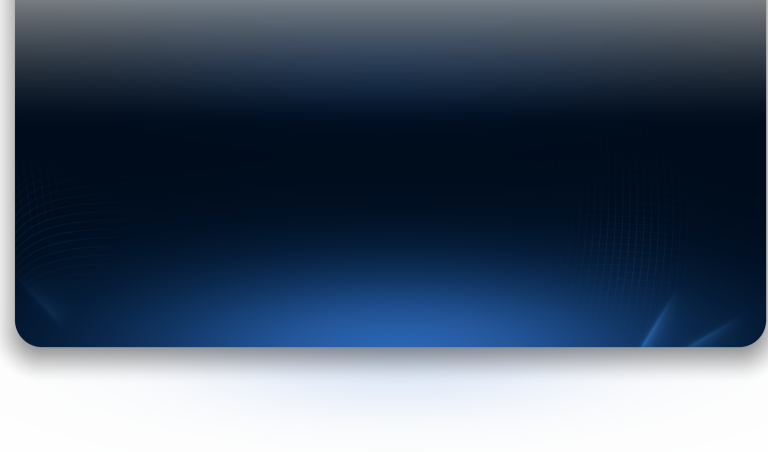
A Shadertoy shader for this background:

```glsl
// A dark navy rounded panel hangs from the top over a white page with a soft shadow.
// Gaussian glows light it from below, a pale veil covers its top, and faint
// curved meshes and tapered light streaks decorate its lower corners.

const float ASPECT = 1.695;
const vec3 NAVY = vec3(0.0, 0.047, 0.108);
const vec3 GLOW_BLUE = vec3(0.17, 0.39, 0.69);
const vec3 LINE_BLUE = vec3(0.22, 0.42, 0.62);

// Signed distance to a box with rounded corners
float roundedBox(vec2 p, vec2 center, vec2 halfSize, float radius) {
    vec2 q = abs(p - center) - halfSize + radius;
    return length(max(q, 0.0)) + min(max(q.x, q.y), 0.0) - radius;
}

// Elliptical Gaussian falloff
float softSpot(vec2 p, vec2 center, vec2 size) {
    vec2 q = (p - center) / size;
    return exp(-dot(q, q));
}

// Thin repeated lines at whole values of a coordinate
float thinLines(float coordinate) {
    float distanceToLine = abs(fract(coordinate - 0.5) - 0.5);
    float width = max(fwidth(coordinate), 0.08);
    return 1.0 - smoothstep(0.0, width, distanceToLine);
}

// Light ray fading along its length, brighter on one side
float streak(vec2 p, vec2 start, vec2 end, float width) {
    vec2 axis = end - start;
    float len = length(axis);
    vec2 dir = axis / len;
    float along = dot(p - start, dir) / len;
    float across = dot(p - start, vec2(dir.y, -dir.x));
    float fade = smoothstep(-0.3, 0.1, along) * (1.0 - smoothstep(0.2, 1.1, along));
    float side = across < 0.0 ? 0.25 : 1.0;
    return fade * exp(-abs(across) / (width * side));
}

// White page with a wide blue haze and the panel's shadow
vec3 pageColor(vec2 p, float shadowDistance) {
    float haze = softSpot(p, vec2(0.88, 0.21), vec2(0.46, 0.12));
    vec3 color = mix(vec3(0.995), vec3(0.86, 0.90, 0.965), haze);
    float shadow = 0.5 * (1.0 - smoothstep(-0.057, 0.062, shadowDistance));
    return color * (1.0 - shadow);
}

// Curved meshes near both lower corners
float meshLight(vec2 p) {
    float leftArea = softSpot(p, vec2(0.09, 0.49), vec2(0.16, 0.09));
    float leftBend = p.y + 0.10 * p.x + 0.012 / (p.x + 0.06);
    float leftMesh = thinLines(leftBend * 52.0);
    float leftRise = thinLines((p.x + 0.12 * p.y * p.y) * 60.0);
    leftRise *= softSpot(p, vec2(0.07, 0.56), vec2(0.05, 0.07));

    float rightArea = softSpot(p, vec2(1.39, 0.46), vec2(0.11, 0.13));
    float rightBend = p.x + 0.28 * (p.y - 0.45) * (p.x - 1.55) + 0.35 * pow(p.y - 0.5, 2.0);
    float rightMesh = thinLines(rightBend * 62.0);
    float crossMesh = 0.4 * thinLines((p.y + 0.35 * pow(p.x - 1.3, 2.0)) * 65.0);
    return leftArea * leftMesh + 0.6 * leftRise + rightArea * (rightMesh + crossMesh);
}

// Panel surface: base, glows, decorations, top veil
vec3 panelColor(vec2 p) {
    float bottomGlow = softSpot(p, vec2(0.883, 0.225), vec2(0.64, 0.19));
    vec3 glowCurve = pow(vec3(bottomGlow), vec3(1.35, 1.08, 1.05));
    vec3 color = mix(NAVY, GLOW_BLUE, glowCurve);

    float upperGlow = softSpot(p, vec2(0.85, 0.84), vec2(0.48, 0.10));
    color += vec3(0.0, 0.035, 0.085) * upperGlow;

    color += LINE_BLUE * 0.10 * meshLight(p);
    float rays = streak(p, vec2(1.417, 0.232), vec2(1.495, 0.36), 0.016);
    rays += 0.7 * streak(p, vec2(1.52, 0.232), vec2(1.645, 0.305), 0.018);
    rays += 0.35 * streak(p, vec2(0.12, 0.30), vec2(0.025, 0.40), 0.025);
    color += LINE_BLUE * 0.42 * rays;

    float veil = 0.47 * pow(clamp((p.y - 0.724) / 0.276, 0.0, 1.0), 1.4);
    float sides = smoothstep(0.35, 0.85, abs(p.x - 0.862));
    vec3 veilColor = mix(vec3(0.96, 0.99, 1.0), vec3(1.0, 0.98, 0.95), sides);
    return mix(color, veilColor, veil);
}

void mainImage(out vec4 fragColor, in vec2 fragCoord) {
    vec2 p = fragCoord / iResolution.xy * vec2(ASPECT, 1.0);
    float pixel = 1.0 / iResolution.y;

    vec2 center = vec2(0.862, 0.832);
    vec2 halfSize = vec2(0.829, 0.6);
    float panelDistance = roundedBox(p, center, halfSize, 0.06);
    float shadowDistance = roundedBox(p, center - vec2(0.0, 0.022), halfSize, 0.06);

    float panelMask = 1.0 - smoothstep(-0.7 * pixel, 0.7 * pixel, panelDistance);
    vec3 color = mix(pageColor(p, shadowDistance), panelColor(p), panelMask);
    fragColor = vec4(clamp(color, 0.0, 1.0), 1.0);
}
```
